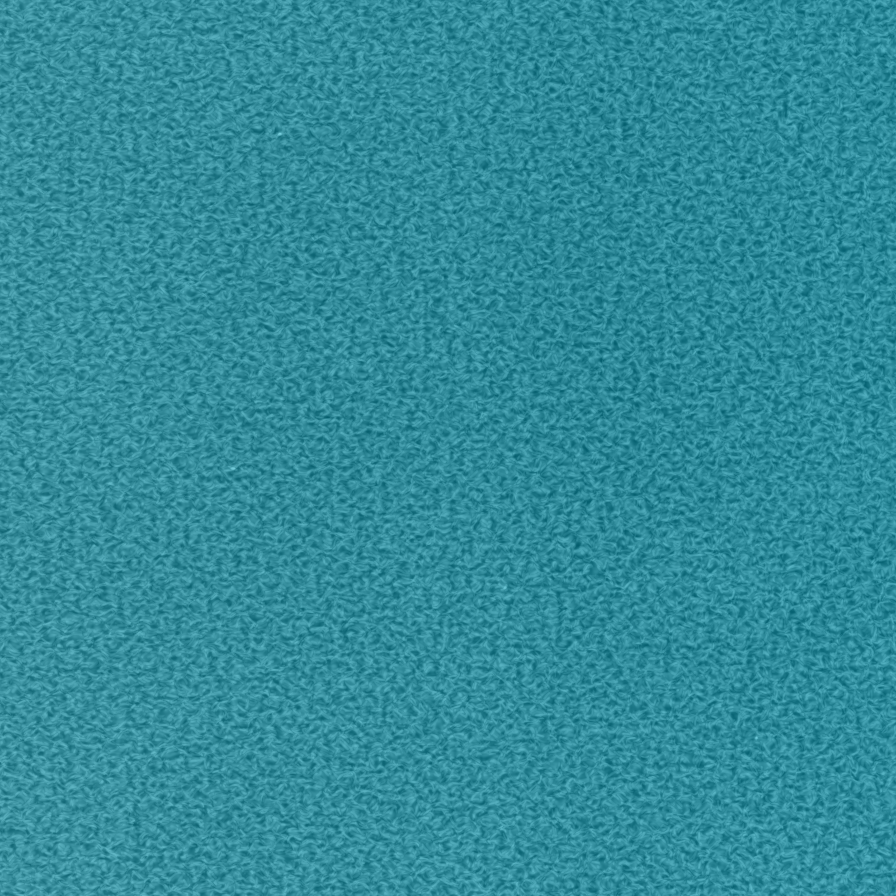
Give the GLSL for this texture, as a three.js fragment shader.

```glsl
// Teal felt: short matted fibres around small dark pits, softly lit from the lower left.
#define FELT_COLOR vec3(0.199, 0.551, 0.611)
#define FIBRE_CELLS 122.0
#define FIBRE_WIDTH 0.27
#define FIBRE_GAIN 0.10
#define PIT_SCALE vec2(108.0, 160.0)
#define PIT_GAIN 0.112
#define GRAIN_SCALE vec2(190.0, 235.0)
#define GRAIN_GAIN 0.10
#define NAP_GAIN 0.012
#define LIGHT_GAIN 0.042
#define SPECK_SHARE 0.0006

varying vec2 vUv;

vec3 hash3(vec2 p) {
  vec3 q = fract(vec3(p.xyx) * vec3(0.1031, 0.1030, 0.0973));
  q += dot(q, q.yxz + 33.33);
  return fract((q.xxy + q.yzz) * q.zyx);
}

// Slope of a random direction at one lattice corner.
float cornerSlope(vec2 corner, vec2 offset) {
  float angle = 6.2832 * hash3(corner).x;
  return dot(vec2(cos(angle), sin(angle)), offset);
}

// Gradient noise, about -0.7 to 0.7, with little broad variation.
float gradientNoise(vec2 p) {
  vec2 cell = floor(p);
  vec2 f = p - cell;
  vec2 w = f * f * f * (f * (f * 6.0 - 15.0) + 10.0);
  vec2 e = vec2(1.0, 0.0);
  float low = mix(cornerSlope(cell, f), cornerSlope(cell + e.xy, f - e.xy), w.x);
  float high = mix(cornerSlope(cell + e.yx, f - e.yx), cornerSlope(cell + e.xx, f - e.xx), w.x);
  return mix(low, high, w.y);
}

// Brightest of the short bent fibres near p, one fibre per cell.
float fibreLayer(vec2 p, float spread, float seed) {
  vec2 cell = floor(p);
  float brightest = 0.0;
  for (int j = -1; j <= 1; j++) {
    for (int i = -1; i <= 1; i++) {
      vec2 id = cell + vec2(float(i), float(j));
      vec3 place = hash3(id + seed);
      vec3 form = hash3(id + seed + 57.0);
      float angle = (place.z - 0.5) * spread + 0.08;
      vec2 along = vec2(cos(angle), sin(angle));
      vec2 d = p - id - mix(vec2(0.1), vec2(0.9), place.xy);
      vec2 q = vec2(dot(d, along), dot(d, vec2(-along.y, along.x)));
      q.y += (form.x - 0.5) * 1.2 * q.x * q.x;
      float halfLength = mix(0.25, 0.6, form.y);
      q.x = max(abs(q.x) - halfLength, 0.0);
      float body = 1.0 - smoothstep(0.04, FIBRE_WIDTH, length(q));
      float speck = step(1.0 - SPECK_SHARE, form.z) * (1.0 - smoothstep(0.1, 0.4, length(d)));
      brightest = max(brightest, body * mix(0.6, 1.0, form.z) + 1.5 * speck);
    }
  }
  return brightest;
}

void main() {
  vec2 uv = vUv;

  // Slight warp keeps the cells from lining up.
  vec2 warp = vec2(gradientNoise(uv * 60.0), gradientNoise(uv * 60.0 + 91.0));
  vec2 p = uv + warp * 0.004;

  // Fibres lie flatter on the left and tangle on the right.
  float spread = mix(1.5, 3.0, uv.x);
  float fibres = max(fibreLayer(p * FIBRE_CELLS, spread, 11.0),
                     fibreLayer(p * FIBRE_CELLS * 1.17 + 300.0, spread, 37.0) * 0.85);

  // Small crisp pits between the fibres and fine grain on top.
  float pits = smoothstep(-0.35, 0.25, gradientNoise(p * PIT_SCALE + 150.0)) - 0.6;
  float grain = gradientNoise(p * GRAIN_SCALE + 400.0);

  // Broad uneven nap and light.
  float nap = gradientNoise(uv * vec2(5.0, 7.0) + 20.0) + gradientNoise(uv * vec2(22.0, 34.0));
  float light = distance(uv, vec2(0.68, 0.68)) - 0.45;

  float tone = FIBRE_GAIN * (fibres - 0.42) + PIT_GAIN * pits + GRAIN_GAIN * grain
             + NAP_GAIN * nap + LIGHT_GAIN * light;
  vec3 warmth = vec3(0.03, 0.0, -0.008) * (0.5 - uv.x);
  gl_FragColor = vec4(clamp(FELT_COLOR + tone + warmth, 0.0, 1.0), 1.0);
}
```
